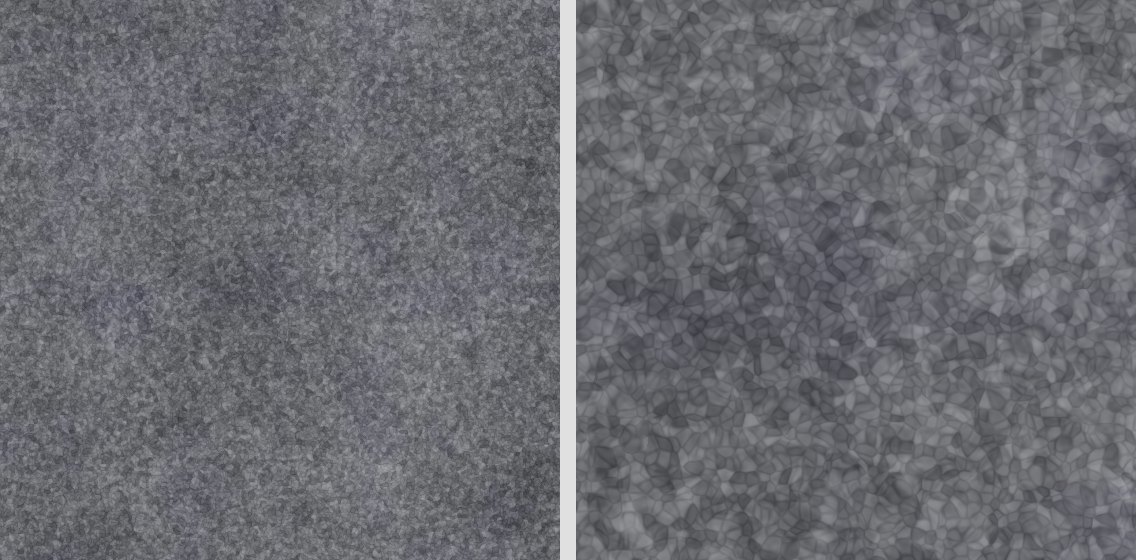
Left: the whole. Right: its middle third, enlarged.
This texture is drawn by a Shadertoy shader. Its source:

```glsl
const vec3 SLATE = vec3(0.422, 0.424, 0.444);
const vec3 PALE = vec3(0.575, 0.580, 0.590);
const vec3 BLUE_TINT = vec3(-0.008, -0.008, 0.014);

vec2 hash22(vec2 p) {
    vec3 q = fract(p.xyx * vec3(0.1031, 0.1030, 0.0973));
    q += dot(q, q.yzx + 33.33);
    return fract((q.xx + q.yz) * q.zy);
}

float valueNoise(vec2 p) {
    vec2 cell = floor(p);
    vec2 f = fract(p);
    f = f * f * (3.0 - 2.0 * f);
    float bottom = mix(hash22(cell).x, hash22(cell + vec2(1, 0)).x, f.x);
    float top = mix(hash22(cell + vec2(0, 1)).x, hash22(cell + vec2(1, 1)).x, f.x);
    return mix(bottom, top, f.y);
}

float fbm(vec2 p) {
    float sum = 0.0;
    float weight = 0.5;
    for (int i = 0; i < 4; i++) {
        sum += weight * valueNoise(p);
        p = mat2(1.6, 1.2, -1.2, 1.6) * p + 17.3;
        weight *= 0.5;
    }
    return sum / 0.9375;
}

// Soft cellular grains: x is the blended tone, y falls to 0 at the borders
vec2 grains(vec2 p, float seed) {
    vec2 cell = floor(p);
    float nearest = 8.0;
    float second = 8.0;
    float toneSum = 0.0;
    float weightSum = 0.0;
    for (int y = -1; y <= 1; y++) {
        for (int x = -1; x <= 1; x++) {
            vec2 id = cell + vec2(x, y);
            float d = length(id + hash22(id + seed) - p);
            float weight = exp(-12.0 * d * d);
            toneSum += weight * hash22(id + seed + 71.7).x;
            weightSum += weight;
            second = min(second, max(nearest, d));
            nearest = min(nearest, d);
        }
    }
    return vec2(toneSum / weightSum, smoothstep(0.0, 0.4, second - nearest));
}

// Scattered soft round flecks; density is the share of cells filled
float flecks(vec2 p, float density, float seed) {
    vec2 cell = floor(p);
    float cover = 0.0;
    for (int y = -1; y <= 1; y++) {
        for (int x = -1; x <= 1; x++) {
            vec2 id = cell + vec2(x, y);
            vec2 traits = hash22(id + seed + 39.1);
            float radius = mix(0.3, 0.65, traits.y * traits.y);
            float d = length(id + hash22(id + seed) - p);
            float disc = 1.0 - smoothstep(radius * 0.4, radius * 1.15, d);
            float present = step(traits.x, density);
            cover = max(cover, disc * present * mix(0.5, 1.0, traits.y));
        }
    }
    return cover;
}

float bell(float x, float center, float width) {
    float t = (x - center) / width;
    return exp(-t * t);
}

void mainImage(out vec4 fragColor, in vec2 fragCoord) {
    vec2 uv = fragCoord / iResolution.xy;
    vec2 p = fragCoord / iResolution.y;

    // Broad cloudy shading, with faint bluish bands through the middle
    float cloud = fbm(p * 4.0 + 5.2) - 0.5;
    float patches = fbm(p * 13.0 + 40.0) - 0.5;
    float bands = bell(uv.y, 0.48, 0.045) + 0.4 * bell(uv.x, 0.49, 0.025);
    float shade = 0.085 * cloud + 0.07 * patches - 0.016 * bands;
    shade += 0.026 * bell(uv.x, 0.66, 0.22) - 0.009;
    shade -= 0.016 * smoothstep(0.85, 1.0, uv.x);

    // Fine and medium mineral grains on a slightly warped grid
    vec2 warp = vec2(valueNoise(p * 90.0), valueNoise(p * 90.0 + 63.0)) - 0.5;
    vec2 q = p + warp * 0.006;
    vec2 fine = grains(q * 150.0, 11.0);
    vec2 medium = grains(q * 88.0, 53.0);
    float grit = valueNoise(p * 270.0) - 0.5;
    shade += 0.125 * (fine.x - 0.5) + 0.055 * (fine.y - 0.6);
    shade += 0.105 * (medium.x - 0.5) + 0.025 * (medium.y - 0.6);
    shade += 0.06 * grit;

    // Pale flecks gather in loose clusters
    float density = clamp(0.15 + 0.55 * patches + 0.2 * cloud, 0.03, 0.4);
    float pale = flecks(q * 82.0, density, 97.0);
    pale = max(pale, 0.7 * flecks(q * 125.0, density, 131.0));

    float tint = smoothstep(0.4, 0.7, fbm(p * 9.0 + 80.0)) + 0.7 * bands;
    vec3 color = SLATE + shade + BLUE_TINT * (tint - 0.3);
    color = mix(color, PALE + 0.5 * shade, pale * 0.62);
    fragColor = vec4(clamp(color, 0.0, 1.0), 1.0);
}
```
